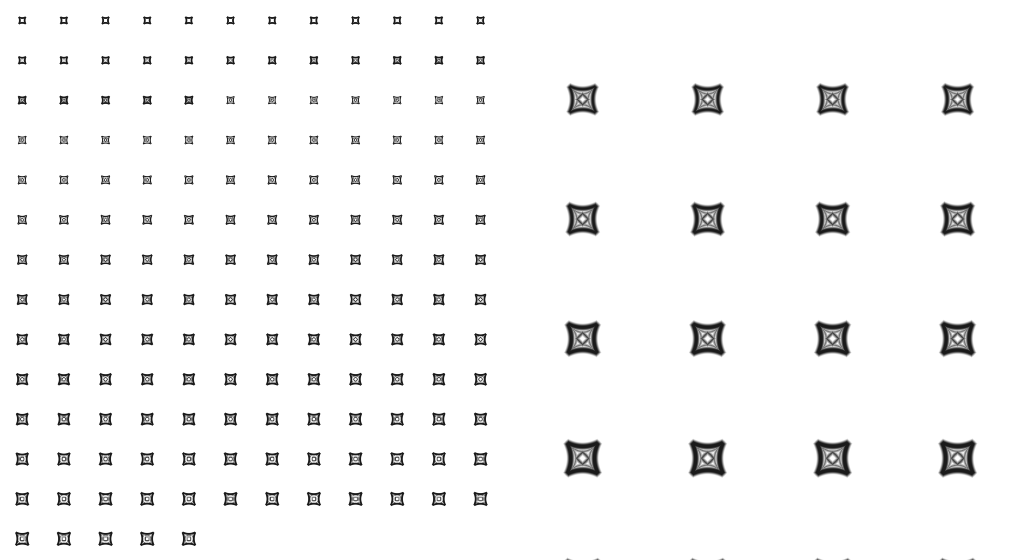
Left: the whole. Right: its middle third, enlarged.
This pattern is drawn by a Shadertoy shader. Its source:

```glsl
float ink(float dist, float halfWidth, float soft) {
    return 1.0 - smoothstep(-soft, soft, abs(dist) - halfWidth);
}

// Signed distance to a side that bows inward between two corners
float bowedSide(vec2 folded, float size, float waist) {
    float t = folded.y / size;
    float slope = 2.0 * (1.0 - waist) * t;
    return (folded.x - size * (waist + (1.0 - waist) * t * t)) / sqrt(1.0 + slope * slope);
}

float starTile(vec2 p, float index, float soft) {
    float growth = index / 160.0;
    float size = mix(0.0056, 0.0115, growth);
    vec2 q = abs(p);
    vec2 folded = vec2(max(q.x, q.y), min(q.x, q.y));

    // Small stars have a heavy rim; later ones restart thin and thicken
    float late = step(28.5, index);
    float rimWidth = mix(0.0016, mix(0.0009, 0.0017, smoothstep(29.0, 110.0, index)), late);

    // Outer rim with blunted corners
    float rim = max(bowedSide(folded, size, 0.76), length(p) - 1.3 * size);
    float shade = ink(rim, rimWidth, soft);

    // Inner arcs running from corner to corner
    float arc = bowedSide(folded, size * 0.97, mix(0.36, 0.5, growth));
    float inside = 1.0 - smoothstep(-soft, soft, rim);
    float detail = smoothstep(4.0, 26.0, index);
    shade = max(shade, ink(arc, 0.0005, soft) * inside * detail * 0.75);

    // Central ring turns from a diamond into a square
    float diamond = (q.x + q.y) * 0.7071;
    float ring = mix(diamond, folded.x, smoothstep(0.55, 1.0, growth)) - 0.28 * size;
    return max(shade, ink(ring, 0.0007, soft) * detail * 0.9);
}

void mainImage(out vec4 fragColor, in vec2 fragCoord) {
    // Measure from the top left, in canvas heights
    vec2 uv = vec2(fragCoord.x, iResolution.y - fragCoord.y) / iResolution.y;
    vec2 pitch = vec2(0.0744, 0.0712);
    vec2 grid = (uv - vec2(0.0397, 0.0365)) / pitch;
    vec2 cell = floor(grid + 0.5);
    vec2 p = (grid - cell) * pitch;

    // Twelve per row, with a short last row
    float index = cell.x + 12.0 * cell.y;
    bool present = cell.x >= 0.0 && cell.x < 12.0 && index >= 0.0 && index < 161.0;

    float soft = max(0.0011, 0.6 / iResolution.y);
    float shade = present ? starTile(p, index, soft) : 0.0;
    fragColor = vec4(vec3(mix(1.0, 0.1, shade)), 1.0);
}
```
